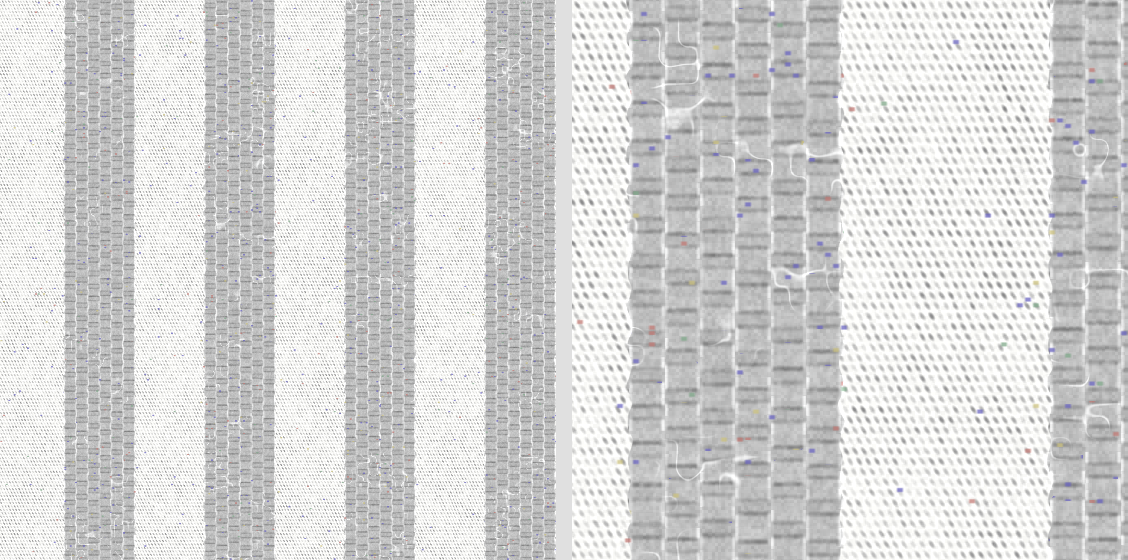
Left: the whole. Right: its middle third, enlarged.
Write a Shadertoy shader that draws this texture.

```glsl
float hash(vec2 p) {
    vec3 q = fract(p.xyx * vec3(0.1031, 0.1030, 0.0973));
    q += dot(q, q.yzx + 33.33);
    return fract((q.x + q.y) * q.z);
}

float noise(vec2 p) {
    vec2 i = floor(p), f = fract(p);
    f = f * f * (3.0 - 2.0 * f);
    return mix(mix(hash(i), hash(i + vec2(1, 0)), f.x),
               mix(hash(i + vec2(0, 1)), hash(i + vec2(1, 1)), f.x), f.y);
}

// Soft-edged bar centred on the origin
float bar(vec2 p, vec2 halfSize, float blur) {
    vec2 d = smoothstep(halfSize + blur, halfSize - blur, abs(p));
    return d.x * d.y;
}

// Rare stray fibres in blue, red, yellow or green
vec3 addSpecks(vec3 color, vec2 p, float density) {
    vec2 grid = p * vec2(210.0, 300.0), id = floor(grid);
    float pick = hash(id + 71.0);
    vec3 tint = pick < 0.55 ? vec3(0.42, 0.40, 0.76)
              : pick < 0.72 ? vec3(0.76, 0.48, 0.46)
              : pick < 0.88 ? vec3(0.80, 0.76, 0.50) : vec3(0.50, 0.66, 0.54);
    float spot = bar(fract(grid) - 0.5, vec2(0.36), 0.2);
    return mix(color, tint, spot * step(1.0 - density, hash(id + 19.0)) * 0.75);
}

// White satin with fine slanted gaps between staggered threads
vec3 satin(vec2 p) {
    vec2 grid = p * vec2(185.0, 162.0);
    grid.x += 0.5 * mod(floor(grid.y), 2.0) + 0.3 * noise(p * 45.0);
    vec2 id = floor(grid), f = fract(grid) - 0.5;
    f.x += f.y * 0.55;
    float gap = smoothstep(0.55, 0.08, length(f * vec2(1.35, 1.0)));
    float depth = mix(0.12, 0.42, hash(id)) * mix(0.7, 1.15, noise(p * 24.0));
    float grain = 0.06 * (hash(floor(p * 512.0)) - 0.5);
    vec3 color = vec3(1.0, 1.0, 0.99) - gap * depth * vec3(1.0, 1.0, 0.97) + grain;
    return addSpecks(color, p, 0.006);
}

// Grey basket weave: u runs 0 to 1 across a stripe of six thread columns
vec3 basket(vec2 p, float u) {
    float column = floor(u * 6.0);
    float stripe = floor((p.x - 0.1146) / 0.2504);
    float wobble = 0.16 * (noise(vec2(column + stripe * 9.0, p.y * 30.0)) - 0.5);
    float y = p.y * 44.0 + 0.5 * mod(column, 2.0) + wobble;
    vec2 id = vec2(column + stripe * 13.0, floor(y));
    vec2 f = vec2(fract(u * 6.0), fract(y)) - 0.5;
    float vary = hash(id), blur = max(0.05, 22.0 / iResolution.y);

    float tone = 0.755 + 0.025 * (vary - 0.5);
    tone += 0.07 * (noise(p * vec2(330.0, 300.0)) - 0.5);
    tone += 0.06 * (hash(floor(p * 512.0)) - 0.5);

    // Paired shadow lines where the weft dips under
    float upper = bar(f - vec2(0.0, 0.17), vec2(0.42, 0.055), blur);
    float lower = bar(f + vec2(0.0, 0.17), vec2(0.42, 0.055), blur);
    float broken = mix(0.55, 1.1, noise(p * vec2(260.0, 90.0)));
    tone -= (upper * mix(0.08, 0.24, vary) + lower * mix(0.18, 0.1, vary)) * broken;
    tone -= 0.025 * bar(f, vec2(0.44, 0.2), 0.1);

    // Bright thread glints at the block sides
    float side = bar(vec2(abs(f.x) - 0.46, abs(f.y) - 0.36), vec2(0.05, 0.16), blur);
    tone += side * mix(0.04, 0.2, hash(id + 5.0 + step(0.0, f.x)));
    // Loose curling fibres in scattered patches
    float curl = abs(noise(p * 90.0) - 0.5);
    float patchy = smoothstep(0.58, 0.78, noise(p * 28.0 + 40.0));
    tone += 0.18 * smoothstep(0.07, 0.0, curl) * patchy;

    vec3 color = tone * vec3(0.998, 1.0, 1.0);
    return addSpecks(color, p, 0.014 + 0.03 * max(upper, lower));
}

void mainImage(out vec4 fragColor, in vec2 fragCoord) {
    vec2 p = fragCoord / iResolution.y;

    // Four vertical stripes with edges nibbled by the weave
    float x = mod(p.x - 0.1146, 0.2504);
    float u = x / 0.1263;
    float nibble = 0.0012 * sin(p.y * 276.0) + 0.0016 * (noise(p * vec2(20.0, 190.0)) - 0.5);
    float edge = 0.06315 - abs(mod(x + 0.06205, 0.2504) - 0.1252) + nibble;
    float soft = 0.8 / iResolution.y;
    float mask = smoothstep(-soft, soft, edge);

    vec3 color = mix(satin(p), basket(p, u), mask);
    // Bright selvedge stitches along the stripe borders
    float stitch = smoothstep(0.0025, 0.0, abs(edge)) * step(0.55, hash(floor(vec2(p.x * 8.0, p.y * 88.0))));
    color += 0.12 * stitch;
    fragColor = vec4(clamp(color, 0.0, 1.0), 1.0);
}
```
